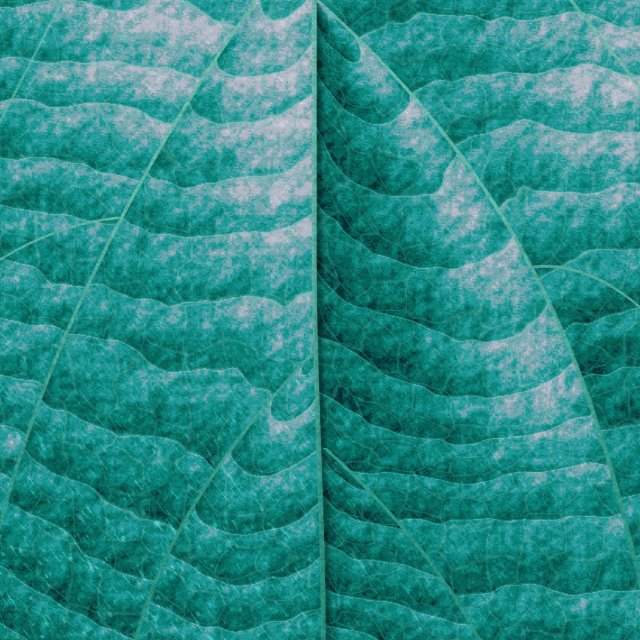
Write a Shadertoy shader that draws this texture.

```glsl
float hash(vec2 p) {
    return fract(sin(dot(p, vec2(127.1, 311.7))) * 43758.545);
}

float noise(vec2 p) {
    vec2 i = floor(p), f = fract(p);
    f = f * f * (3.0 - 2.0 * f);
    return mix(mix(hash(i), hash(i + vec2(1, 0)), f.x),
               mix(hash(i + vec2(0, 1)), hash(i + vec2(1, 1)), f.x), f.y);
}

// Gap between the two nearest scattered seeds: zero on cell borders
float cellGap(vec2 p) {
    vec2 cell = floor(p), nearest = vec2(9.0);
    for (int j = -1; j <= 1; j++)
    for (int i = -1; i <= 1; i++) {
        vec2 c = cell + vec2(i, j);
        float d = length(c + 0.15 + 0.7 * vec2(hash(c), hash(c + 37.0)) - p);
        nearest = d < nearest.x ? vec2(d, nearest.x) : vec2(nearest.x, min(nearest.y, d));
    }
    return nearest.y - nearest.x;
}

float glow(vec2 p, vec2 center, vec2 radius) {
    vec2 d = (p - center) / radius;
    return exp(-dot(d, d));
}

float stroke(float d, float width, float pixel) {
    return 1.0 - smoothstep(width - pixel, width + pixel, abs(d));
}

// Slope of the unlit relief seen by light from the upper left
float relief(vec2 p) {
    return noise(p + vec2(-0.35, 0.35)) - noise(p + vec2(0.35, -0.35));
}

// Horizontal position of each rib at height y
float midRib(float y) { return 0.491 + 0.014 * smoothstep(0.6, 0.0, y); }
float leftRib(float y) { return 0.396 * (y - 0.18) + 0.27 * (y - 0.18) * (y - 0.66); }
float rightRib(float y) {
    float k = (y - 0.09) * (y - 0.577);
    return 1.0 - 0.343 * (y - 0.09) - k * (0.5 + 0.3 * (y - 1.0));
}
float lowerLeftRib(float y) { return 0.212 + 0.478 * y + 0.788 * y * (y - 0.27); }
float lowerRightRib(float y) { return 0.749 - 0.689 * y - 0.953 * y * (y - 0.18); }

vec3 leafColor(float light) {
    vec3 c = mix(vec3(0.01, 0.18, 0.19), vec3(0.02, 0.39, 0.35), smoothstep(0.02, 0.28, light));
    c = mix(c, vec3(0.03, 0.51, 0.47), smoothstep(0.28, 0.45, light));
    c = mix(c, vec3(0.11, 0.60, 0.60), smoothstep(0.45, 0.60, light));
    c = mix(c, vec3(0.44, 0.65, 0.68), smoothstep(0.60, 0.77, light));
    c = mix(c, vec3(0.70, 0.72, 0.77), smoothstep(0.77, 0.94, light));
    return mix(c, vec3(0.85, 0.84, 0.89), smoothstep(0.94, 1.25, light));
}

// Panel between ribs: lateral vein phase, spacing and broad light
vec3 panel(vec2 p) {
    float y = p.y, l = leftRib(y), m = midRib(y), r = rightRib(y);
    float ll = lowerLeftRib(y), lr = lowerRightRib(y);
    float lo, hi, origin, spacing, tilt, sag, light;
    if (p.x < l) {
        lo = l - 0.4; hi = l; origin = 0.66; spacing = 0.08; tilt = -0.02; sag = 0.025;
        light = 0.52 + 0.31 * glow(p, vec2(0.25, 0.93), vec2(0.17, 0.17));
    } else if (p.x < m && (y > 0.447 || p.x < ll)) {
        float upper = smoothstep(0.3, 0.65, y);
        lo = l; hi = y < 0.447 ? ll : m;
        origin = 0.564; spacing = 0.09;
        tilt = mix(-0.12, 0.02, upper); sag = -0.045 * upper;
        light = mix(0.37, 0.51, smoothstep(0.0, 0.6, y))
              + 0.35 * glow(p, vec2(0.45, 0.81), vec2(0.13, 0.31));
    } else if (p.x < m) {
        lo = ll; hi = m; origin = 0.295; spacing = 0.08; tilt = 0.0; sag = -0.04;
        light = 0.43 + 0.22 * glow(p, vec2(0.46, 0.35), vec2(0.07, 0.12));
    } else if (y < 0.3 && p.x < lr) {
        lo = m; hi = lr; origin = 0.23; spacing = 0.07; tilt = -0.07; sag = 0.0;
        light = 0.31 + 0.6 * (p.x - m);
    } else if (p.x < r) {
        float upper = smoothstep(0.15, 0.4, y);
        lo = y < 0.3 ? lr : m; hi = r;
        origin = 0.485; spacing = 0.105;
        tilt = mix(0.03, -0.05, upper); sag = -0.08 * upper;
        float across = (p.x - lo) / max(hi - lo, 0.01);
        light = mix(0.39, 0.27, upper) + 0.12 * across
              + 0.36 * upper * glow(vec2(across, 0.0), vec2(0.82, 0.0), vec2(0.29, 1.0));
    } else {
        lo = r; hi = r + 0.4; origin = 0.583; spacing = 0.09; tilt = 0.02; sag = 0.03;
        light = 0.46 + 0.33 * glow(p, vec2(0.97, 0.87), vec2(0.2, 0.23))
              - 0.16 * glow(p, vec2(0.92, 0.43), vec2(0.1, 0.13));
    }
    float t = clamp((p.x - lo) / max(hi - lo, 0.01), 0.0, 1.0);
    return vec3((y - origin - tilt * t - 4.0 * sag * t * (1.0 - t)) / spacing, spacing, light);
}

void mainImage(out vec4 fragColor, in vec2 fragCoord) {
    vec2 p = fragCoord / iResolution.xy;
    float pixel = 0.7 / iResolution.y;
    vec3 area = panel(p);
    float phase = area.x + 0.4 * (noise(p * 11.0) - 0.5) + 0.12 * (noise(p * 38.0) - 0.5);
    float rise = fract(phase);

    // Puffed tissue, bright below each lateral vein and dark above
    float light = area.z + 0.25 * (smoothstep(0.0, 0.9, rise) - 0.55);
    float mesh = cellGap(vec2(p.x * 17.0 + 0.3 * noise(p * 40.0), phase * 1.7));
    float fineMesh = cellGap(p * 62.0 + noise(p * 90.0));
    light += 0.07 * (smoothstep(0.0, 0.5, mesh) - 0.6);
    light += 0.16 * relief(p * 38.0) + 0.17 * relief(p * 95.0);
    light += 0.15 * (noise(p * 210.0) - 0.5) + 0.17 * (noise(p * 410.0) - 0.5);
    vec3 color = leafColor(light);

    // Vein network
    vec3 veinColor = mix(vec3(0.10, 0.53, 0.48), vec3(0.48, 0.73, 0.72), smoothstep(0.2, 0.8, light));
    float lateral = (abs(fract(phase + 0.5) - 0.5)) * area.y;
    color = mix(color, veinColor, 0.22 * (1.0 - smoothstep(0.0, 0.12, fineMesh)));
    color = mix(color, veinColor, 0.5 * (1.0 - smoothstep(0.02, 0.09, mesh)));
    color = mix(color, veinColor, 0.75 * stroke(lateral, 0.0017, pixel));

    // Short pale hairs, densest low on the left
    vec2 along = vec2(p.x * 0.8 + p.y * 0.6, p.y * 0.8 - p.x * 0.6);
    float hair = smoothstep(0.76, 0.95, noise(along * vec2(330.0, 85.0)));
    color += hair * vec3(0.13, 0.17, 0.17) * mix(0.35, 1.0, glow(p, vec2(0.15, 0.1), vec2(0.4, 0.3)));

    // Primary ribs and their side branches
    float u = p.x - 0.833, v = 0.19 - p.x;
    float ribs = stroke((p.x - leftRib(p.y)) * 0.86, 0.0026, pixel);
    ribs = max(ribs, stroke((p.x - rightRib(p.y)) * 0.82, 0.0028, pixel));
    ribs = max(ribs, stroke((p.x - lowerLeftRib(p.y)) * 0.83, 0.0027, pixel) * step(p.y, 0.447));
    ribs = max(ribs, stroke((p.x - lowerRightRib(p.y)) * 0.78, 0.0026, pixel) * step(p.y, 0.3));
    ribs = max(ribs, stroke(p.y - 0.583 - 0.103 * u + 2.88 * u * u, 0.0023, pixel) * step(0.0, u));
    ribs = max(ribs, stroke(p.y - 0.66 + 0.08 * v + 1.4 * v * v, 0.0021, pixel) * step(0.0, v));
    ribs = max(ribs, 0.7 * stroke((p.x - 0.098 + 0.515 * (1.0 - p.y)) * 0.89, 0.002, pixel));
    ribs = max(ribs, stroke((p.x - 0.892 - 0.79 * (1.0 - p.y)) * 0.78, 0.0024, pixel));
    float middle = p.x - midRib(p.y);
    color *= 1.0 - 0.35 * glow(vec2(middle, 0.0), vec2(0.007, 0.0), vec2(0.006, 1.0));
    ribs = max(ribs, stroke(middle, 0.0038, pixel));
    vec3 ribColor = mix(vec3(0.16, 0.57, 0.50), vec3(0.42, 0.73, 0.67), smoothstep(0.0, 0.9, p.y));
    color = mix(color, ribColor * (0.88 + 0.24 * noise(p * 300.0)), 0.9 * ribs);
    fragColor = vec4(clamp(color, 0.0, 1.0), 1.0);
}
```
